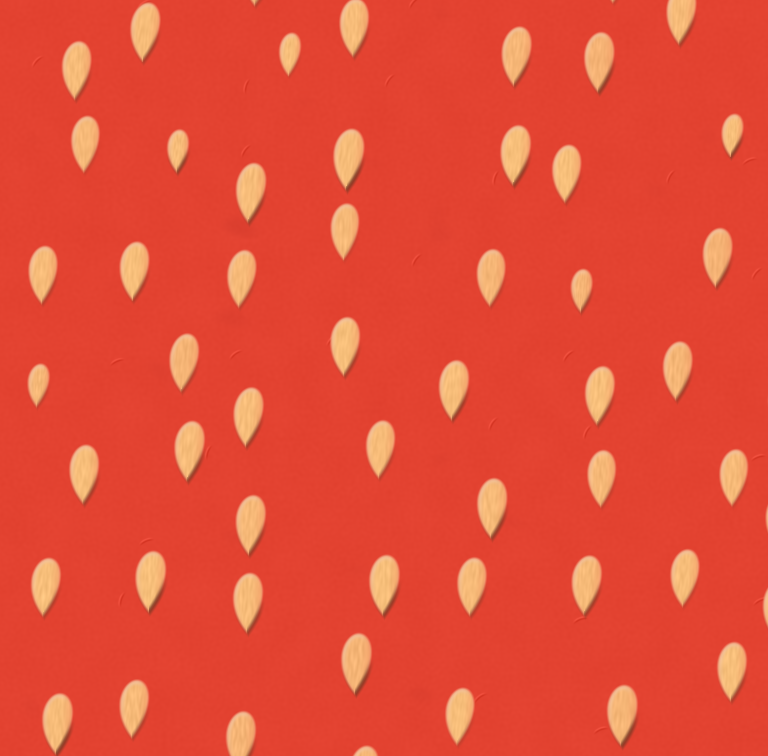
Give the GLSL for this pattern, as a WebGL 2 fragment shader.

```glsl
#version 300 es
precision highp float;
// Pale teardrop seeds scattered over a smooth red skin.
// Each cell of a jittered grid holds one seed, shaded by an approximate
// distance field; gradient noise adds grain and faint smudges.
uniform vec2 u_resolution;
out vec4 outColor;

vec2 hash2(vec2 p) {
    vec3 q = fract(p.xyx * vec3(0.1031, 0.1030, 0.0973));
    q += dot(q, q.yzx + 33.33);
    return fract((q.xx + q.yz) * q.zy);
}

float gradientNoise(vec2 p) {
    vec2 i = floor(p), f = fract(p);
    vec2 w = f * f * f * (f * (f * 6.0 - 15.0) + 10.0);
    vec2 o = vec2(0.0, 1.0);
    float a = dot(hash2(i) * 2.0 - 1.0, f);
    float b = dot(hash2(i + o.yx) * 2.0 - 1.0, f - o.yx);
    float c = dot(hash2(i + o.xy) * 2.0 - 1.0, f - o.xy);
    float d = dot(hash2(i + o.yy) * 2.0 - 1.0, f - o.yy);
    return mix(mix(a, b, w.x), mix(c, d, w.x), w.y);
}

// Half ellipse above, parabolic point below; the gradient is returned in slope.
float seedDistance(vec2 p, out vec2 slope) {
    vec2 radius = vec2(0.133, 0.195);
    float f;
    if (p.y > 0.0) {
        float len = max(length(p / radius), 0.001);
        f = len - 1.0;
        slope = p / (radius * radius * len);
    } else {
        float tip = 0.345;
        f = abs(p.x) / radius.x + p.y * p.y / (tip * tip) - 1.0;
        slope = vec2(sign(p.x) / radius.x, 2.0 * p.y / (tip * tip));
    }
    return f / max(length(slope), 3.0);
}

// Short embossed stroke inside some of the cells.
float scratch(vec2 p) {
    vec2 id = floor(p);
    vec2 h = hash2(id + 71.0), k = hash2(id + 139.0);
    vec2 q = fract(p) - 0.5 - (h - 0.5) * 0.5;
    float angle = 0.3 + k.x;
    vec2 along = vec2(cos(angle), sin(angle));
    float t = dot(q, along);
    float side = dot(q, vec2(-along.y, along.x)) + 2.5 * t * t;
    float fade = 1.0 - smoothstep(0.03, 0.1, abs(t));
    vec2 offset = (side + vec2(-0.01, 0.01)) / 0.01;
    vec2 ridge = exp(-offset * offset);
    return step(0.6, k.y) * fade * (ridge.x - ridge.y);
}

vec3 skin(vec2 p) {
    vec3 color = vec3(0.89, 0.26, 0.19);
    color += 0.010 * gradientNoise(p * 3.0) + 0.012 * gradientNoise(p * 24.0);
    float smudge = smoothstep(0.34, 0.6, gradientNoise(p * vec2(1.6, 2.6) + 9.0));
    color = mix(color, vec3(0.80, 0.21, 0.16), 0.35 * smudge);
    return color + 0.055 * scratch(p * 1.2);
}

vec3 paintSeed(vec3 color, vec2 p, vec2 id, float blur) {
    vec2 h = hash2(id + 17.0), k = hash2(id + 53.0);
    float size = h.x < 0.13 ? 0.73 : mix(0.96, 1.04, h.y);
    vec2 q = p / size - vec2(0.0, 0.07);
    q.x -= (0.02 + 0.06 * k.x) * q.y;
    q.y -= 0.14 * q.x;

    vec2 slope, shadowSlope;
    float d = seedDistance(q, slope) * size;
    float shadow = seedDistance(q - vec2(0.014, -0.012), shadowSlope) * size;
    vec2 normal = slope / max(length(slope), 0.001);

    // Body with lengthwise fibres and a varying orange blush
    vec3 body = mix(vec3(0.97, 0.75, 0.48), vec3(0.95, 0.64, 0.43), 0.45 * k.y * k.y);
    body += 0.07 * gradientNoise(q * vec2(38.0, 9.0) + id * 7.0);
    body = mix(body, vec3(0.95, 0.59, 0.39), 0.55 * smoothstep(0.02, 0.14, q.x));

    // Pale upper rim, warm edge, and brown shade at the lower right
    float rim = smoothstep(-0.065, -0.01, d);
    float lit = smoothstep(-0.1, 0.8, dot(normal, normalize(vec2(-0.5, 0.85))));
    float shade = smoothstep(0.2, 0.9, dot(normal, normalize(vec2(0.8, -0.6))));
    float low = 1.0 - smoothstep(-0.24, -0.02, q.y);
    body = mix(body, vec3(0.95, 0.76, 0.61), 0.9 * rim * lit);
    body = mix(body, vec3(0.94, 0.57, 0.44), 0.6 * smoothstep(-0.03, 0.0, d));
    shade *= low * smoothstep(-0.04, 0.0, d) * (0.25 + 0.6 * h.y);
    body = mix(body, vec3(0.50, 0.29, 0.17), shade);

    // Small soft shadow beside the tip
    float shadowAmount = (1.0 - smoothstep(-0.012, 0.03, shadow)) * low;
    color = mix(color, vec3(0.50, 0.22, 0.14), shadowAmount * (0.2 + 0.6 * h.y));
    return mix(color, body, 1.0 - smoothstep(-blur, blur, d));
}

void main() {
    vec2 p = gl_FragCoord.xy / u_resolution.y * 7.0;
    float blur = max(0.015, 6.0 / u_resolution.y);
    vec3 color = skin(p);

    // Seeds of the nearby cells; whole columns also slide up or down
    vec2 cell = floor(p);
    for (int y = -1; y <= 1; y++) {
        for (int x = -1; x <= 1; x++) {
            vec2 id = cell + vec2(x, y);
            vec2 jitter = (hash2(id + 5.0) - 0.5) * vec2(0.62, 0.42);
            jitter.y += 0.2 * sin(id.x * 2.4);
            color = paintSeed(color, p - id - 0.5 - jitter, id, blur);
        }
    }
    outColor = vec4(color, 1.0);
}
```
